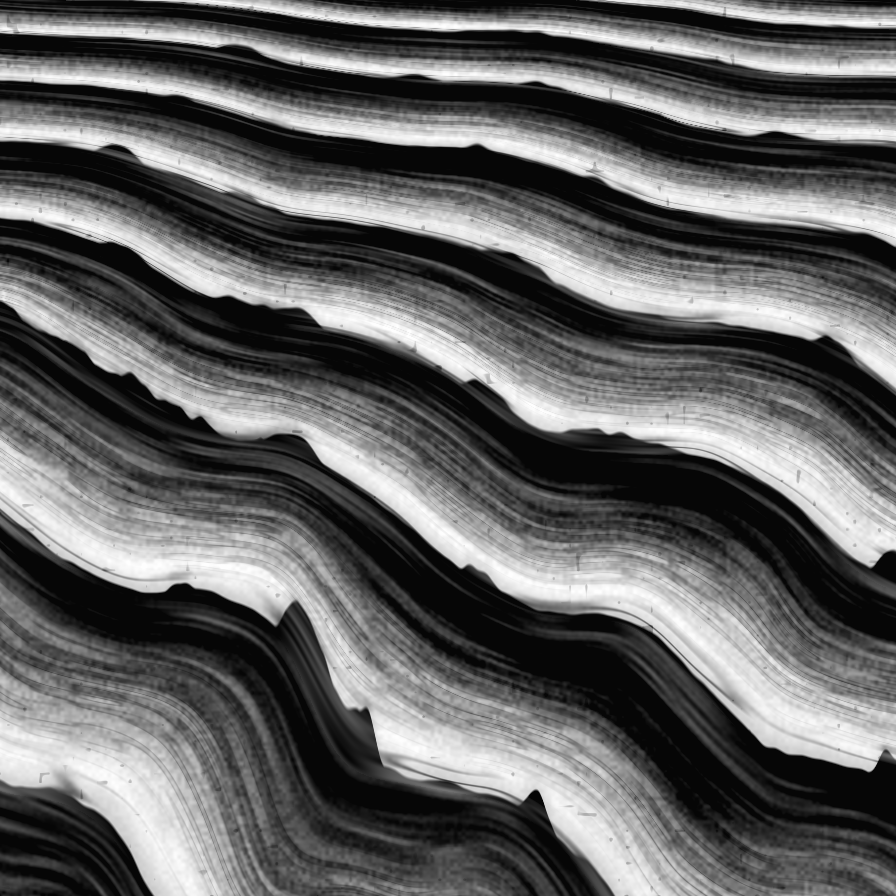
Write a three.js fragment shader that draws this texture.

```glsl
// Draws black and white layered rock ridges that step down to the right and shrink with distance.
varying vec2 vUv;

float hash(vec2 p) {
  vec3 q = fract(vec3(p.xyx) * 0.1031);
  q += dot(q, q.yzx + 33.33);
  return fract((q.x + q.y) * q.z);
}

float noise(vec2 p) {
  vec2 cell = floor(p);
  vec2 f = fract(p);
  f = f * f * (3.0 - 2.0 * f);
  return mix(mix(hash(cell), hash(cell + vec2(1.0, 0.0)), f.x),
             mix(hash(cell + vec2(0.0, 1.0)), hash(cell + vec2(1.0, 1.0)), f.x), f.y);
}

// Height across the ridges: each whole number is a crest
float ridgePhase(float across, float depth) {
  float phase = 5.06 + 3.19 * log(depth + 0.12) - 2.2 * across;
  phase += 0.1 * sin(14.0 * across + 8.0 * depth - 1.5);
  phase += 0.3 * (noise(vec2(across * 3.5, depth * 3.0) + 17.0) - 0.5);
  return phase + 0.07 * (noise(vec2(across * 13.0, depth * 6.0) + 41.0) - 0.5);
}

// Ragged rim with a few sharp peaks along a crest
float crestRim(float across, float crest) {
  float row = crest * 7.3 + 50.0;
  float peak = smoothstep(0.62, 0.95, noise(vec2(across * 15.0, row)));
  float chips = noise(vec2(across * 75.0, row + 3.0));
  float rough = noise(vec2(across * 30.0, row + 6.0));
  return 0.015 + 0.035 * rough * rough + 0.2 * peak * (0.55 + 0.45 * chips) + 0.012 * chips;
}

void main() {
  float across = vUv.x;
  float depth = 1.0 - vUv.y;
  float phase = ridgePhase(across, depth);
  float band = floor(phase);
  float slope = fract(phase);
  float near = smoothstep(0.0, 0.35, depth);

  // Smooth shading from the black crest down to the white hollow
  float falloff = mix(1.05, 1.9, noise(vec2(across * 3.0, band * 5.7 + 60.0)));
  falloff += 0.6 * (1.0 - near);
  float tone = pow(smoothstep(-0.03, 0.93, slope), falloff);

  // Strata: noise stretched along the ridges
  float layer = phase + 0.05 * noise(vUv * 10.0) + 20.0;
  float broad = noise(vec2(across * 4.0, layer * 9.0));
  float medium = noise(vec2(across * 8.0 + 5.0, layer * 23.0));
  float fine = noise(vec2(across * 18.0 + 9.0, layer * 48.0));
  float strata = 0.35 * broad + 0.37 * medium + 0.28 * mix(0.5, fine, near) - 0.5;
  float seam = 1.0 - smoothstep(0.0, 0.2, abs(medium - 0.5));
  float hairline = 1.0 - smoothstep(0.0, 0.22, abs(fine - 0.45));
  float midtone = 4.0 * tone * (1.0 - tone);
  float lined = tone + 1.15 * strata * (1.0 - 0.93 * tone);
  lined *= 1.0 - midtone * (0.16 * seam + 0.25 * hairline * near);

  // Grey ledges just above the next crest
  float rim = crestRim(across, band + 1.0);
  float ledge = smoothstep(-0.15, 0.0, slope - 1.0 + rim * 0.6);
  lined *= 1.0 - ledge * (0.2 + 0.5 * seam);

  // Dark rock that rises over the hollow behind it
  float soft = 0.0025 * 3.19 / (depth + 0.12);
  float rock = smoothstep(-soft, soft, slope - 1.0 + rim);
  lined = mix(lined, 0.02 + 1.15 * strata, rock);

  // Sandy grain and sparse dark specks
  float grain = noise(vUv * 230.0) - 0.5;
  lined += grain * (0.04 + 0.13 * midtone) * (1.0 - rock);
  float speck = smoothstep(0.9, 0.98, noise(vUv * 110.0 + 70.0));
  lined -= 0.22 * speck * tone * (1.0 - rock);

  gl_FragColor = vec4(vec3(clamp(lined, 0.025, 0.995)), 1.0);
}
```
